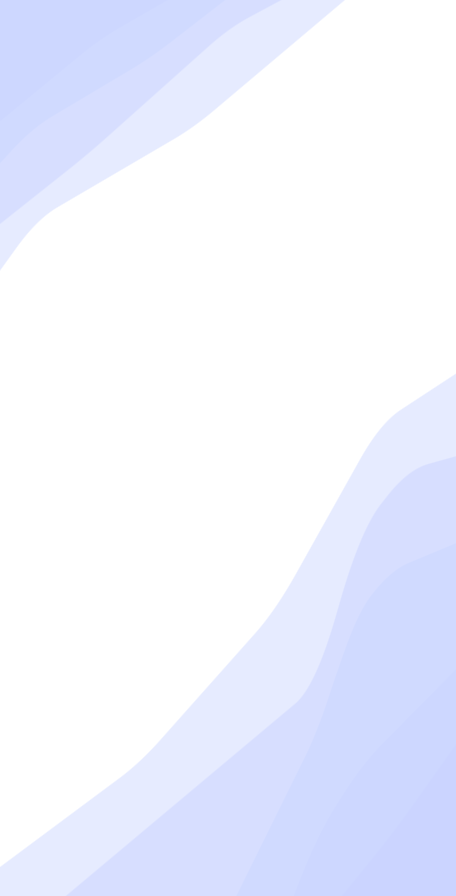
This background is drawn by a Shadertoy shader. Its source:

```glsl
const float TALL = 1.98;        // canvas height, with the width as 1
const float BEND_RADIUS = 0.045; // half width of each rounded bend

const vec3 PAPER  = vec3(1.0);
const vec3 MIST   = vec3(0.900, 0.920, 1.0);
const vec3 HAZE   = vec3(0.845, 0.872, 1.0);
const vec3 SKY    = vec3(0.816, 0.855, 1.0);
const vec3 PERI   = vec3(0.802, 0.842, 1.0);
const vec3 DEEP   = vec3(0.796, 0.832, 1.0);

// Straight slope whose steepness turns smoothly at three places
float ridge(float x, float start, float slope, vec3 at, vec3 turn) {
    vec3 d = x - at;
    vec3 r = clamp(d + BEND_RADIUS, 0.0, 2.0 * BEND_RADIUS);
    vec3 rise = r * r / (4.0 * BEND_RADIUS) + max(d - BEND_RADIUS, 0.0);
    return start + slope * x + dot(turn, rise);
}

// Paint where the signed value is positive, with a one-pixel soft edge
void paint(inout vec3 color, vec3 tint, float inside) {
    float coverage = clamp(0.5 + inside / max(fwidth(inside), 1e-5), 0.0, 1.0);
    color = mix(color, tint, coverage);
}

void mainImage(out vec4 fragColor, in vec2 fragCoord) {
    vec2 p = fragCoord / iResolution.xy * vec2(1.0, TALL);
    float x = p.x;
    float up = p.y;
    float down = TALL - p.y;
    vec3 color = PAPER;

    // Upper left waves, measured from the top
    paint(color, MIST, ridge(x, 0.598, -1.40, vec3(0.081, 0.425, 1.0), vec3(0.81, -0.26, 0.0)) - down);
    paint(color, HAZE, ridge(x, 0.495, -0.80, vec3(0.193, 0.503, 1.0), vec3(-0.10, 0.36, 0.0)) - down);
    paint(color, SKY,  ridge(x, 0.361, -1.10, vec3(0.070, 0.330, 1.0), vec3(0.50, -0.18, 0.0)) - down);
    paint(color, PERI, ridge(x, 0.268, -0.83, vec3(0.219, 1.0, 1.0), vec3(0.25, 0.0, 0.0)) - down);

    // Lower right waves, measured from the bottom
    paint(color, MIST, ridge(x, 0.064, 0.75, vec3(0.307, 0.604, 0.834), vec3(0.383, 0.667, -1.14)) - up);
    paint(color, HAZE, ridge(x, -0.122, 0.845, vec3(0.692, 0.791, 0.895), vec3(2.655, -2.22, -1.0)) - up);
    paint(color, SKY,  ridge(x, -1.057, 2.04, vec3(0.714, 0.766, 0.852), vec3(1.76, -2.40, -0.98)) - up);
    paint(color, PERI, ridge(x, -1.740, 2.70, vec3(0.691, 0.794, 1.0), vec3(-1.10, -0.58, 0.0)) - up);
    paint(color, DEEP, ridge(x, -0.930, 1.24, vec3(0.863, 1.0, 1.0), vec3(0.18, 0.0, 0.0)) - up);

    fragColor = vec4(color, 1.0);
}
```
